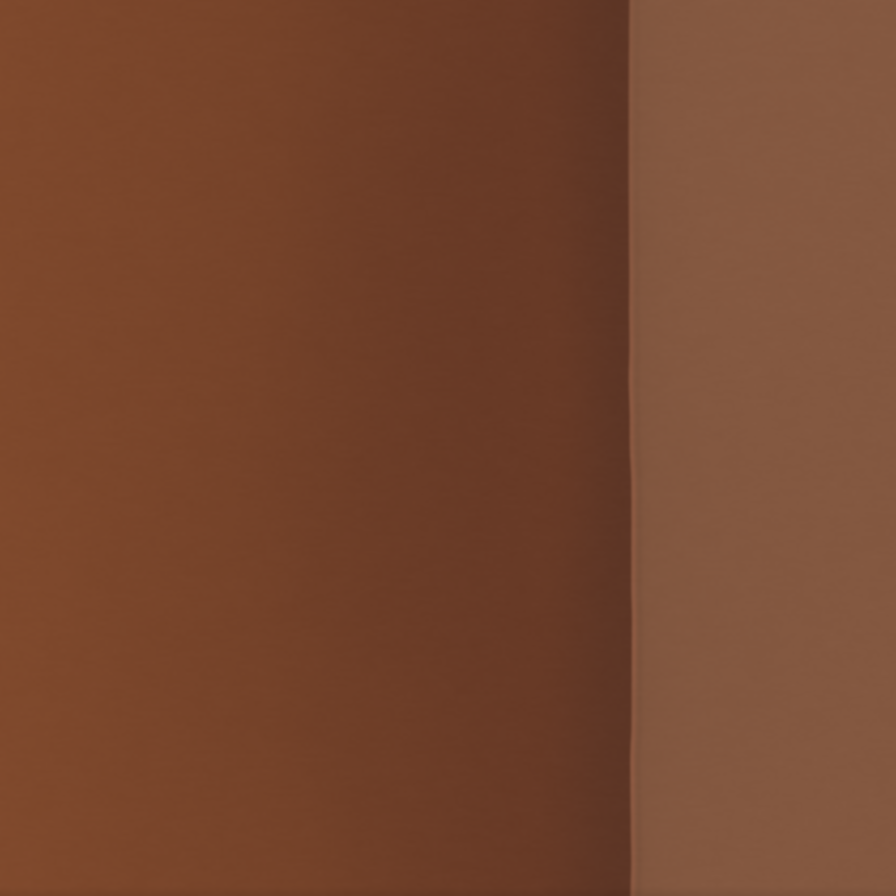
This background is drawn by a three.js fragment shader. Its source:

```glsl
varying vec2 vUv;

const vec3 WARM_BROWN = vec3(0.500, 0.286, 0.173);
const vec3 MID_BROWN = vec3(0.450, 0.254, 0.158);
const vec3 DEEP_BROWN = vec3(0.408, 0.227, 0.149);
const vec3 SEAM_SHADOW = vec3(0.360, 0.207, 0.145);
const vec3 PANEL_BROWN = vec3(0.518, 0.345, 0.251);
const vec3 RIM_BROWN = vec3(0.560, 0.350, 0.258);

float hash(vec2 p) {
  p = fract(p * vec2(0.1031, 0.1137));
  p += dot(p, p.yx + 33.33);
  return fract((p.x + p.y) * p.x * 7.31);
}

float noise(vec2 p) {
  vec2 cell = floor(p);
  vec2 f = fract(p);
  f = f * f * (3.0 - 2.0 * f);
  float low = mix(hash(cell), hash(cell + vec2(1.0, 0.0)), f.x);
  float high = mix(hash(cell + vec2(0.0, 1.0)), hash(cell + vec2(1.0)), f.x);
  return mix(low, high, f.y);
}

float ridge(float d, float center, float width) {
  float t = (d - center) / width;
  return exp(-t * t);
}

// Slightly uneven vertical boundary between the surfaces
float seamX(float y) {
  float step1 = 0.0018 * smoothstep(0.58, 0.42, y);
  float bow = 0.0010 * ridge(y, 0.33, 0.14);
  return 0.7025 + step1 + bow + 0.0014 * (noise(vec2(3.0, y * 26.0)) - 0.5);
}

vec3 leftSurface(vec2 p, float seam) {
  float bend = 0.05 * sin(3.14159 * p.y) - 0.035 * (1.0 - p.y) - 0.015;
  float x = p.x + bend * smoothstep(0.0, 0.35, p.x);
  x += 0.04 * (noise(p * vec2(4.0, 5.0)) - 0.5);
  x += 0.02 * (noise(p * vec2(17.0, 21.0) + 5.0) - 0.5);
  vec3 color = mix(WARM_BROWN, MID_BROWN, clamp((x + 0.01) / 0.38, 0.0, 1.0));
  color = mix(color, DEEP_BROWN, smoothstep(0.26, 0.60, x));
  float reach = 0.12 - 0.03 * ridge(p.y, 0.55, 0.2);
  float shadow = smoothstep(reach, 0.0, seam - p.x);
  return mix(color, SEAM_SHADOW, 0.9 * shadow);
}

vec3 rightSurface(vec2 p, float seam) {
  float shade = exp(-max(p.x - seam, 0.0) * 24.0);
  float cloud = noise(p * vec2(5.0, 4.0) + 8.0) - 0.5;
  return PANEL_BROWN * (1.0 - 0.03 * shade + 0.012 * cloud);
}

// Short horizontal fibers, fine specks and broader mottling
float grain(vec2 p) {
  float fibers = noise(p * vec2(70.0, 230.0)) - 0.5;
  float specks = noise(p * vec2(210.0, 250.0) + 17.0) - 0.5;
  float mottle = noise(p * vec2(45.0, 60.0) + 31.0) - 0.5;
  return 0.45 * fibers + 0.45 * specks + 0.25 * mottle;
}

void main() {
  float seam = seamX(vUv.y);
  float distanceToSeam = vUv.x - seam;
  float panel = smoothstep(-0.0030, 0.0030, distanceToSeam);
  vec3 color = mix(leftSurface(vUv, seam), rightSurface(vUv, seam), panel);

  // Lit rim with a faint groove beside it, stronger toward the bottom
  float fade = mix(1.0, 0.5, smoothstep(0.45, 0.85, vUv.y));
  float patches = 0.7 + 0.3 * noise(vec2(9.0, vUv.y * 14.0));
  float rim = ridge(distanceToSeam, 0.0022, 0.0026);
  color = mix(color, RIM_BROWN, rim * fade * patches * 0.85);
  color *= 1.0 - 0.035 * fade * ridge(distanceToSeam, 0.009, 0.0035);

  // Soft darkening along the lower border
  color *= 1.0 - 0.06 * smoothstep(0.012, 0.0, vUv.y);
  color += 0.011 * grain(vUv);
  gl_FragColor = vec4(color, 1.0);
}
```
